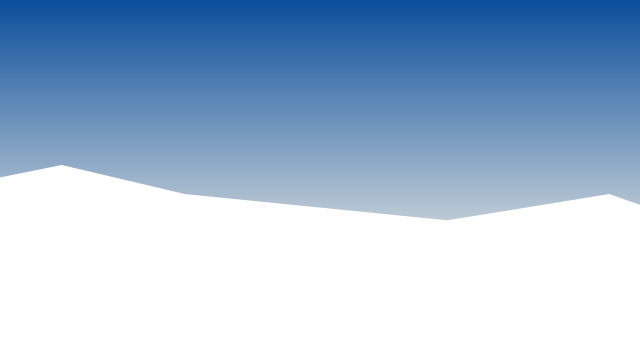
This background is drawn by a WebGL 2 fragment shader. Its source:

```glsl
#version 300 es
precision highp float;

uniform vec2 u_resolution;
out vec4 outColor;

const vec3 SKY_TOP = vec3(0.040, 0.305, 0.605);
const vec3 SKY_LOW = vec3(0.742, 0.793, 0.837);
const vec3 SNOW = vec3(1.0);
const float SKY_BASE = 0.39; // height where the sky gradient ends

// Ridge corners from left to right, in fractions of the canvas
const int CORNERS = 6;
const vec2 RIDGE[CORNERS] = vec2[CORNERS](
    vec2(0.0, 0.507), vec2(0.0964, 0.5417), vec2(0.289, 0.461),
    vec2(0.699, 0.388), vec2(0.952, 0.461), vec2(1.0, 0.431));

// Ridge height (x) and slope (y) at a horizontal position
vec2 ridgeProfile(float x) {
    vec2 profile = vec2(0.0);
    for (int i = 0; i < CORNERS - 1; i++) {
        vec2 start = RIDGE[i];
        vec2 span = RIDGE[i + 1] - start;
        float slope = span.y / span.x;
        if (x >= start.x) profile = vec2(start.y + slope * (x - start.x), slope);
    }
    return profile;
}

vec3 skyColor(float y) {
    return mix(SKY_TOP, SKY_LOW, clamp((1.0 - y) / (1.0 - SKY_BASE), 0.0, 1.0));
}

void main() {
    vec2 uv = gl_FragCoord.xy / u_resolution;

    // Perpendicular distance to the ridge, in canvas heights
    vec2 ridge = ridgeProfile(uv.x);
    float slope = ridge.y * u_resolution.y / u_resolution.x;
    float dist = (uv.y - ridge.x) / sqrt(1.0 + slope * slope);

    // Snow below the ridge, with an edge one pixel wide
    float snow = clamp(0.5 - dist * u_resolution.y, 0.0, 1.0);
    outColor = vec4(mix(skyColor(uv.y), SNOW, snow), 1.0);
}
```
